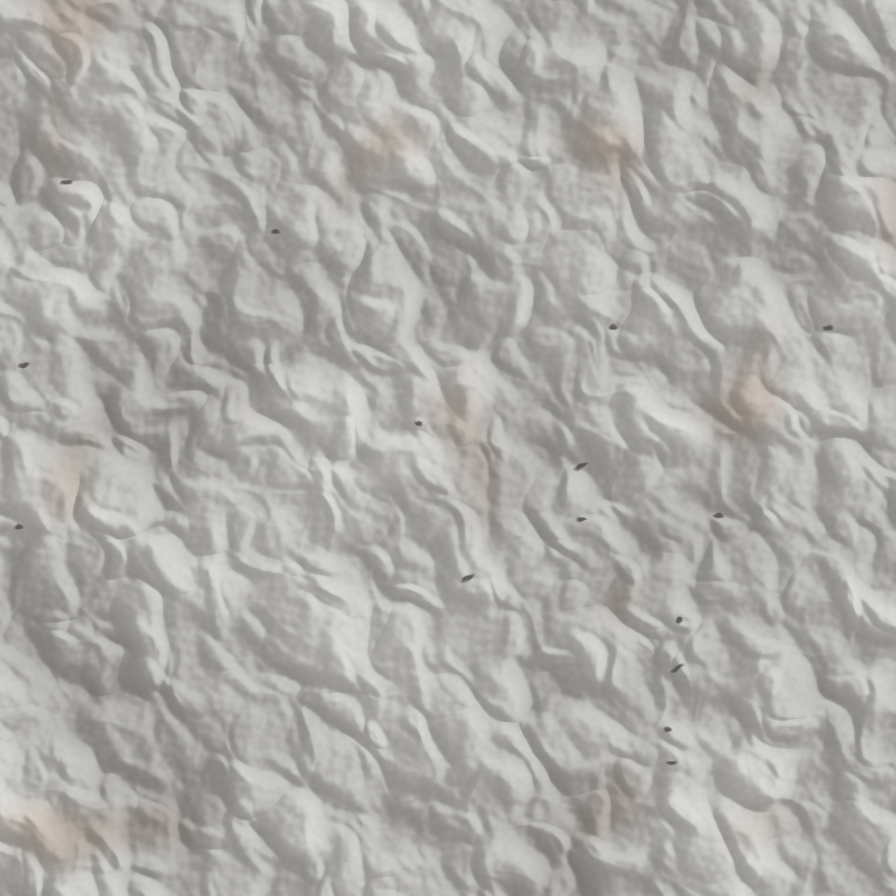
Write a WebGL 1 fragment shader that draws this texture.

```glsl
precision highp float;
// Rough grey plaster: a height field of slanted, chipped lumps over layered
// gradient noise, lit from the upper right by its slope. Hollows are darker,
// with a few warm stains and small dark pits.

uniform vec2 u_resolution;

const vec3 SHADOW_COLOR = vec3(0.46, 0.45, 0.438);
const vec3 LIGHT_COLOR = vec3(0.88, 0.88, 0.872);
const vec3 STAIN_TINT = vec3(0.93, 0.885, 0.85);
const vec3 PIT_COLOR = vec3(0.30, 0.29, 0.28);
const vec2 LIGHT_DIR = vec2(0.83, 0.56);
const float GRAIN_ANGLE = -0.92;    // lumps slant down to the right
const float ANGLE_SPREAD = 1.3;
const float LARGE_CELLS = 10.0;     // lump cells across the canvas
const float SMALL_CELLS = 21.0;
const float LARGE_HEIGHT = 0.036;
const float SMALL_HEIGHT = 0.014;
const float MEAN_HEIGHT = 0.016;
const float RELIEF = 1.35;
const float SLOPE_STEP = 0.0024;    // also sets the softness
const float BASE_TONE = 0.55;
const float SHADE_GAIN = 0.29;
const float HOLLOW_GAIN = 3.6;
const float PIT_CELLS = 18.0;
const float PIT_SHARE = 0.06;

vec2 hash2(vec2 p) {
  vec3 q = fract(vec3(p.xyx) * vec3(0.1031, 0.1030, 0.0973));
  q += dot(q, q.yzx + 33.33);
  return fract((q.xx + q.yz) * q.zy);
}

mat2 rotation(float angle) {
  float c = cos(angle), s = sin(angle);
  return mat2(c, -s, s, c);
}

float gradientDot(vec2 cell, vec2 offset) {
  float angle = 6.2832 * hash2(cell).x;
  return dot(vec2(cos(angle), sin(angle)), offset);
}

float gradientNoise(vec2 p) {
  vec2 i = floor(p), f = fract(p);
  vec2 w = f * f * f * (f * (f * 6.0 - 15.0) + 10.0);
  vec2 e = vec2(1.0, 0.0);
  float low = mix(gradientDot(i, f), gradientDot(i + e, f - e), w.x);
  float high = mix(gradientDot(i + e.yx, f - e.yx),
                   gradientDot(i + 1.0, f - 1.0), w.x);
  return mix(low, high, w.y);
}

// Highest of the flattened, randomly turned ellipses near p, from 0 to 1.
float lumps(vec2 p, float seed) {
  vec2 cell = floor(p);
  float top = 0.0;
  for (int y = -1; y <= 1; y++) {
    for (int x = -1; x <= 1; x++) {
      vec2 id = cell + vec2(float(x), float(y));
      vec2 place = hash2(id + seed);
      vec2 form = hash2(id + seed + 57.0);
      vec2 turn = hash2(id + seed + 113.0);
      vec2 offset = p - id - 0.5 - 0.7 * (place - 0.5);
      offset = rotation(GRAIN_ANGLE + ANGLE_SPREAD * (turn.x - 0.5)) * offset;
      vec2 radius = vec2(mix(0.45, 0.95, form.x), mix(0.3, 0.56, form.y));
      float dome = 1.0 - smoothstep(0.3, 1.0, length(offset / radius));
      top = max(top, dome * mix(0.25, 1.0, turn.y));
    }
  }
  return top;
}

float surfaceHeight(vec2 p) {
  vec2 warp = vec2(gradientNoise(p * 17.0 + 5.0), gradientNoise(p * 17.0 + 41.0));
  vec2 q = p + 0.026 * warp;
  vec2 along = rotation(GRAIN_ANGLE) * q * vec2(1.0, 1.0);
  along.x *= 0.65;
  float h = LARGE_HEIGHT * lumps(q * LARGE_CELLS, 11.0);
  h += SMALL_HEIGHT * lumps(q * SMALL_CELLS + 3.7, 211.0);
  h += 0.055 * gradientNoise(along * 7.0 + 20.0);
  h -= 0.018 * abs(gradientNoise(along * 19.0 + 70.0));
  h += 0.008 * gradientNoise(along * 43.0 + 90.0);
  h += 0.0022 * gradientNoise(p * 95.0);
  return h;
}

float pitMask(vec2 p) {
  vec2 q = p * PIT_CELLS;
  vec2 id = floor(q);
  vec2 form = hash2(id + 307.0);
  vec2 offset = fract(q) - mix(vec2(0.3), vec2(0.7), hash2(id + 401.0));
  offset = rotation(-0.4 + form.y) * offset;
  offset.y += 0.06 * gradientNoise(q * 6.0);
  float d = length(offset / vec2(mix(0.08, 0.22, form.y), 0.075));
  return step(form.x, PIT_SHARE) * (1.0 - smoothstep(0.35, 1.0, d));
}

void main() {
  vec2 p = gl_FragCoord.xy / min(u_resolution.x, u_resolution.y);

  // Light the slope, softly limited at both ends.
  vec2 stride = LIGHT_DIR * SLOPE_STEP;
  float toward = surfaceHeight(p + stride);
  float away = surfaceHeight(p - stride);
  float slope = RELIEF * (away - toward) / (2.0 * SLOPE_STEP);
  float shade = slope / sqrt(1.0 + slope * slope);
  float height = 0.5 * (toward + away) - MEAN_HEIGHT;

  // Uneven whiteness and fine grain.
  float patches = gradientNoise(p * 4.0 + 130.0);
  float grain = gradientNoise(p * 150.0 + 9.0);
  float tone = BASE_TONE + SHADE_GAIN * shade + HOLLOW_GAIN * height
             + 0.17 * patches + 0.05 * grain;
  vec3 color = mix(SHADOW_COLOR, LIGHT_COLOR, clamp(tone, -0.1, 1.05));

  float stain = smoothstep(0.3, 0.55, gradientNoise(p * 6.5 + 170.0));
  color *= mix(vec3(1.0), STAIN_TINT, stain);
  color = mix(color, PIT_COLOR, 0.8 * pitMask(p));
  gl_FragColor = vec4(color, 1.0);
}
```
